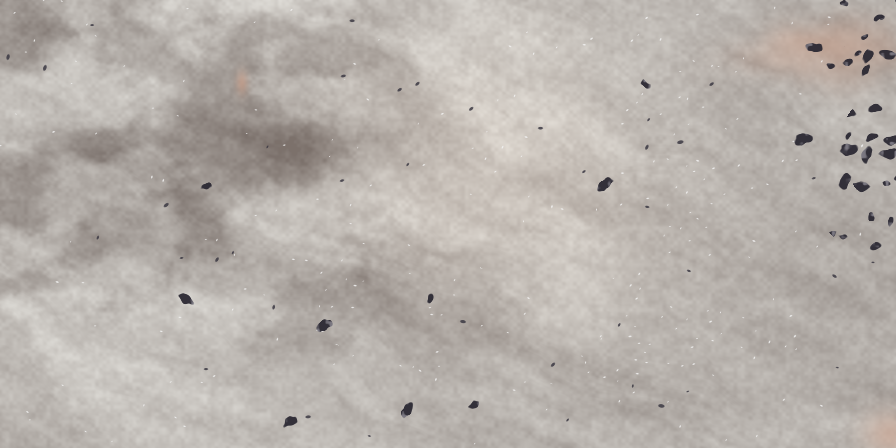
Write a WebGL 2 fragment shader that draws this texture.

```glsl
#version 300 es
precision highp float;

#define DARK vec3(0.53, 0.495, 0.475)
#define LIGHT vec3(0.85, 0.84, 0.82)
#define RUST vec3(0.78, 0.62, 0.54)
#define CHIP vec3(0.17, 0.16, 0.20)
#define BASE_TONE 0.63
#define STREAK_ANGLE -0.4
#define STREAK_DEPTH 0.5
#define MOTTLE_DEPTH 0.42
#define GRAIN_DEPTH 0.15
#define SPECK_RADIUS 0.0032
#define FLECK_RADIUS 0.007
#define CHIP_RADIUS 0.021

uniform vec2 u_resolution;
out vec4 fragColor;

float hash(vec2 p) {
    return fract(sin(dot(p, vec2(127.1, 311.7))) * 43758.5453);
}

float noise(vec2 p) {
    vec2 i = floor(p), f = fract(p);
    f = f * f * (3.0 - 2.0 * f);
    float low = mix(hash(i), hash(i + vec2(1, 0)), f.x);
    float high = mix(hash(i + vec2(0, 1)), hash(i + vec2(1, 1)), f.x);
    return mix(low, high, f.y);
}

// Coordinates in a frame tilted by the given angle
mat2 tilt(float angle) {
    float c = cos(angle), s = sin(angle);
    return mat2(c, -s, s, c);
}

float fbm(vec2 p) {
    float sum = 0.0, amplitude = 0.5;
    for (int i = 0; i < 5; i++) {
        sum += amplitude * noise(p);
        p = tilt(0.5) * p * 2.03 + 7.3;
        amplitude *= 0.5;
    }
    return sum / 0.97;
}

// Soft elliptical stain
float stain(vec2 p, vec2 centre, vec2 radii, float angle) {
    vec2 d = tilt(angle) * (p - centre) / radii;
    return exp(-dot(d, d));
}

// Coverage of scattered, randomly turned ellipses
float scatter(vec2 p, float cells, float density, float radius, float seed) {
    vec2 g = p * cells;
    float soft = cells / u_resolution.y, cover = 0.0;
    for (int j = -1; j <= 1; j++) {
        for (int i = -1; i <= 1; i++) {
            vec2 cell = floor(g) + vec2(i, j);
            if (hash(cell + seed) > density) continue;
            vec2 centre = cell + vec2(hash(cell + seed + 3.1), hash(cell + seed + 5.7));
            vec2 d = tilt(2.0 * hash(cell + seed + 8.3) - 0.6) * (g - centre);
            float size = radius * cells * mix(0.4, 1.0, hash(cell + seed + 11.9));
            float edge = length(d * vec2(1.0, 1.8)) - size;
            cover = max(cover, 1.0 - smoothstep(-soft, soft, edge));
        }
    }
    return cover;
}

// Broad light and dark areas
float stainTone(vec2 p) {
    float tone = BASE_TONE;
    tone -= 0.42 * stain(p, vec2(0.65, 0.68), vec2(0.20, 0.10), -0.1);
    tone -= 0.26 * stain(p, vec2(0.20, 0.60), vec2(0.30, 0.14), -0.2);
    tone -= 0.30 * stain(p, vec2(0.75, 0.36), vec2(0.52, 0.08), -0.3);
    tone -= 0.28 * stain(p, vec2(0.05, 0.93), vec2(0.18, 0.09), 0.0);
    tone -= 0.14 * stain(p, vec2(0.92, 0.68), vec2(0.08, 0.12), 0.6);
    tone -= 0.12 * stain(p, vec2(1.75, 0.60), vec2(0.40, 0.30), 0.0);
    tone -= 0.14 * stain(p, vec2(1.50, 0.12), vec2(0.35, 0.12), 0.1);
    tone += 0.24 * stain(p, vec2(0.15, 0.17), vec2(0.38, 0.10), -0.25);
    tone += 0.20 * stain(p, vec2(1.15, 0.78), vec2(0.28, 0.24), 0.4);
    tone += 0.15 * stain(p, vec2(1.00, 0.51), vec2(0.38, 0.09), -0.4);
    return tone;
}

void main() {
    vec2 p = gl_FragCoord.xy / u_resolution.y;
    vec2 warped = p + 0.16 * (vec2(fbm(p * 4.0), fbm(p * 4.0 + 19.0)) - 0.5);

    // Brushed streaks, patchy mottling and fine grain
    float tone = stainTone(warped);
    float leftSide = (1.0 - smoothstep(0.65, 1.1, p.x)) * smoothstep(0.05, 0.4, p.y);
    float mottle = smoothstep(0.38, 0.64, fbm(p * vec2(6.0, 9.0) + 31.0)) - 0.5;
    float streak = fbm(tilt(STREAK_ANGLE) * warped * vec2(4.0, 20.0)) - 0.5;
    float grain = noise(p * 120.0) + noise(p * 55.0 + 4.0) - 1.0;
    tone += MOTTLE_DEPTH * leftSide * mottle + STREAK_DEPTH * streak;
    tone += 0.35 * (fbm(p * 3.0 + 12.0) - 0.5) + GRAIN_DEPTH * grain;
    vec3 color = mix(DARK, LIGHT, clamp(tone, -0.15, 1.05));

    // Warm tints
    color += vec3(0.014, 0.0, -0.01) * stain(warped, vec2(1.12, 0.60), vec2(0.40, 0.30), -0.4);
    float rust = 0.6 * stain(warped, vec2(1.85, 0.89), vec2(0.17, 0.06), 0.1);
    rust += 0.6 * stain(p, vec2(1.99, 0.03), vec2(0.06, 0.05), 0.0);
    rust += 0.7 * stain(p, vec2(0.54, 0.815), vec2(0.013, 0.026), 0.0);
    color = mix(color, RUST, min(rust, 1.0));

    // Pale specks in loose clusters
    float speckDensity = 0.03 + 0.22 * stain(p, vec2(1.55, 0.66), vec2(0.20, 0.24), 0.3);
    speckDensity += 0.36 * stain(p, vec2(1.45, 0.23), vec2(0.16, 0.08), 0.2);
    speckDensity += 0.12 * stain(p, vec2(0.80, 0.34), vec2(0.35, 0.12), -0.3);
    color = mix(color, vec3(0.95), 0.85 * scatter(p, 45.0, speckDensity, SPECK_RADIUS, 2.0));

    // Small dark flecks and large glossy chips
    float fleckDensity = 0.09 + 0.5 * stain(p, vec2(1.47, 0.06), vec2(0.08, 0.04), 0.0);
    float flecks = scatter(p, 14.0, fleckDensity, FLECK_RADIUS, 17.0);
    float chipDensity = 0.75 * stain(p, vec2(1.98, 0.92), vec2(0.12, 0.10), 0.0);
    chipDensity += 0.75 * stain(p, vec2(1.96, 0.64), vec2(0.10, 0.13), 0.0);
    vec2 ragged = p + 0.008 * (vec2(noise(p * 90.0), noise(p * 90.0 + 40.0)) - 0.5);
    float chips = scatter(ragged, 24.0, chipDensity, CHIP_RADIUS, 29.0);
    vec3 gloss = CHIP + 0.3 * smoothstep(0.6, 0.95, noise(p * 100.0 + 8.0));
    color = mix(color, CHIP + 0.06, 0.85 * flecks);
    color = mix(color, gloss, 0.95 * chips);

    fragColor = vec4(clamp(color, 0.0, 1.0), 1.0);
}
```
